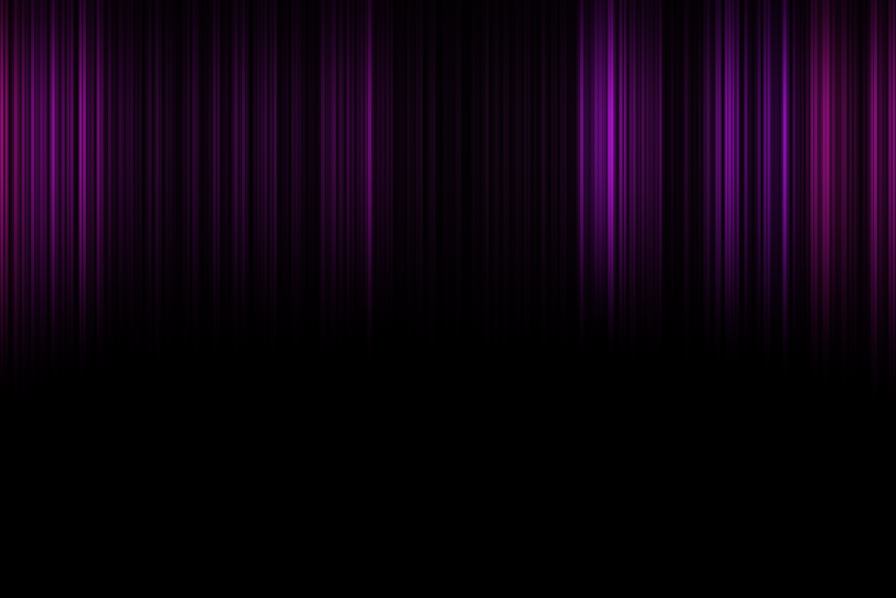
This background is drawn by a Shadertoy shader. Its source:

```glsl
float hash(float n) {
    return fract(sin(n * 127.1) * 4375.85);
}

float bump(float x, float centre, float width) {
    float d = (x - centre) / width;
    return exp(-d * d);
}

// One-dimensional cellular noise: soft lines of random place and strength
float streaks(float x, float cells) {
    float p = x * cells;
    float light = 0.0;
    for (int k = -1; k <= 1; k++) {
        float id = floor(p) + float(k);
        float centre = id + 0.25 + 0.5 * hash(id + cells);
        float strength = 0.1 + 0.9 * hash(id * 1.7 + cells * 0.3);
        light = max(light, strength * (1.0 - smoothstep(0.15, 0.6, abs(p - centre))));
    }
    return light;
}

// Each band: centre, width, strength, redness
const vec4 bands[12] = vec4[12](
    vec4(0.005, 0.016, 0.58, 0.95),
    vec4(0.050, 0.022, 0.72, 0.50),
    vec4(0.098, 0.025, 0.48, 0.55),
    vec4(0.139, 0.007, 0.50, 0.45),
    vec4(0.270, 0.130, 0.17, 0.42),
    vec4(0.405, 0.035, 0.30, 0.50),
    vec4(0.668, 0.018, 0.60, 0.25),
    vec4(0.700, 0.055, 0.38, 0.42),
    vec4(0.815, 0.020, 0.58, 0.28),
    vec4(0.868, 0.026, 0.55, 0.20),
    vec4(0.922, 0.026, 0.58, 0.85),
    vec4(0.985, 0.020, 0.60, 0.75)
);

void mainImage(out vec4 fragColor, in vec2 fragCoord) {
    vec2 uv = fragCoord / iResolution.xy;
    vec3 violet = vec3(0.58, 0.06, 0.92);
    vec3 magenta = vec3(0.94, 0.08, 0.72);

    // Broad curtains of light
    vec3 glow = vec3(0.060, 0.018, 0.062);
    for (int i = 0; i < 12; i++) {
        vec4 band = bands[i];
        glow += mix(violet, magenta, band.w) * band.z * bump(uv.x, band.x, band.y);
    }

    // Fine vertical threads, merging into two solid folds
    float coarse = streaks(uv.x, 93.0);
    float fine = streaks(uv.x, 207.0);
    float threads = 0.08 + 0.52 * coarse + 0.80 * fine * (0.4 + coarse);
    float solid = bump(uv.x, 0.671, 0.010) + bump(uv.x, 0.927, 0.013);
    threads = mix(threads, 0.5 + 0.25 * fine, 0.7 * solid);

    // Uneven lower fade, longer at the sides, and a dim top
    float side = pow(abs(2.0 * uv.x - 1.0), 4.0);
    float hem = 0.43 - 0.09 * side - 0.05 * coarse;
    float fade = smoothstep(hem, 0.77, uv.y);
    fade *= 1.0 - 0.75 * smoothstep(0.79, 1.04, uv.y);

    vec3 color = vec3(0.004, 0.0, 0.004) + glow * threads * fade;
    fragColor = vec4(color, 1.0);
}
```
